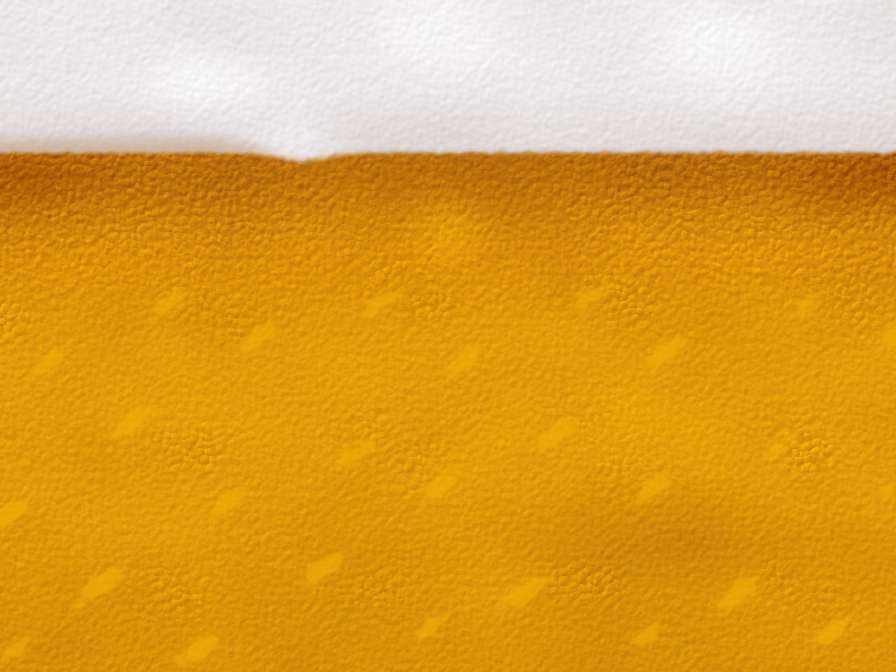
Reproduce this texture procedurally as a WebGL 1 fragment shader.

```glsl
precision highp float;
// Amber liquid behind dew-covered glass, topped by a band of pale foam.
// Smooth colour ramps give the body; embossed gradient noise and cellular
// drops give the dew; skewed lattices scatter gold flecks and drop clusters.

#define FOAM_LINE 0.771
#define FINE_SCALE 105.0
#define DROP_SCALE 78.0
#define DEW_STRENGTH 0.16
#define FLECK_STRENGTH 0.75
#define FOAM_GRAIN 0.05
#define LIGHT_DIR vec2(-0.5, 0.86)

uniform vec2 u_resolution;

vec2 hash2(vec2 p) {
  vec3 q = fract(vec3(p.xyx) * vec3(0.1031, 0.103, 0.0973));
  q += dot(q, q.yzx + 33.33);
  return fract((q.xx + q.yz) * q.zy);
}

float cornerSlope(vec2 cell, vec2 offset) {
  return dot(hash2(cell) * 2.0 - 1.0, offset);
}

float gradientNoise(vec2 p) {
  vec2 i = floor(p), f = fract(p);
  vec2 u = f * f * f * (f * (f * 6.0 - 15.0) + 10.0);
  vec2 e = vec2(1.0, 0.0);
  float low = mix(cornerSlope(i, f), cornerSlope(i + e, f - e), u.x);
  float high = mix(cornerSlope(i + e.yx, f - e.yx), cornerSlope(i + e.xx, f - e.xx), u.x);
  return mix(low, high, u.y);
}

float cloud(vec2 p) {
  float sum = 0.0, weight = 0.6;
  for (int k = 0; k < 4; k++) {
    sum += weight * gradientNoise(p);
    p = p * 2.03 + 17.0;
    weight *= 0.5;
  }
  return sum;
}

float emboss(vec2 p) {
  return gradientNoise(p) - gradientNoise(p + LIGHT_DIR * 0.45);
}

// Signed shading of the nearest round drop, lit along LIGHT_DIR.
float dropRelief(vec2 p) {
  vec2 cell = floor(p), nearest = vec2(2.0);
  for (int y = -1; y <= 1; y++) {
    for (int x = -1; x <= 1; x++) {
      vec2 c = cell + vec2(float(x), float(y));
      vec2 d = p - c - 0.15 - 0.7 * hash2(c);
      if (dot(d, d) < dot(nearest, nearest)) nearest = d;
    }
  }
  float r = length(nearest);
  return dot(nearest, LIGHT_DIR) * 2.2 * smoothstep(0.75, 0.35, r) - 0.35 * smoothstep(0.4, 0.75, r);
}

float glow(vec2 p, vec2 center, vec2 radius) {
  vec2 d = (p - center) / radius;
  return exp(-dot(d, d));
}

// Soft spots on a skewed lattice; slant stretches them up and to the right.
float latticeSpots(vec2 p, vec2 origin, vec2 radius, float slant) {
  vec2 pitch = vec2(0.3125, 0.217);
  vec2 s = vec2(p.x - origin.x + (origin.y - p.y) * 0.16, origin.y - p.y) / pitch;
  vec2 cell = floor(s + 0.5);
  vec2 jitter = hash2(cell + origin * 40.0) - 0.5;
  vec2 d = (s - cell) * pitch * vec2(1.0, -1.0) + jitter * 0.05;
  d.y -= slant * d.x;
  return glow(d, vec2(0.0), radius) * (0.8 + 0.5 * jitter.x);
}

vec3 liquidColor(vec2 p) {
  vec3 col = mix(vec3(0.845, 0.565, 0.035), vec3(0.885, 0.605, 0.035), smoothstep(0.0, 0.4, p.y));
  col = mix(col, vec3(0.85, 0.555, 0.04), smoothstep(0.45, 0.65, p.y));
  col = mix(col, vec3(0.735, 0.435, 0.045), smoothstep(0.61, 0.76, p.y));
  float corners = glow(p, vec2(0.0, 0.74), vec2(0.13, 0.05)) + glow(p, vec2(1.333, 0.73), vec2(0.14, 0.05));
  col -= vec3(0.06, 0.08, 0.02) * corners;
  col += vec3(0.07, 0.08, 0.0) * glow(p, vec2(0.668, 0.66), vec2(0.06, 0.05));
  col -= vec3(0.045, 0.05, 0.0) * glow(p, vec2(1.02, 0.19), vec2(0.14, 0.06));
  col += vec3(0.06, 0.065, 0.0) * cloud(p * vec2(5.0, 7.0));

  // Dew is strongest near the top and inside the drop clusters.
  float body = smoothstep(0.64, 0.57, p.y);
  float upper = smoothstep(0.5, 0.68, p.y) * (0.5 + 0.5 * smoothstep(0.05, 0.35, abs(p.x - 0.667)));
  float cluster = latticeSpots(p, vec2(0.33, 0.545), vec2(0.04, 0.034), 0.0)
                + 0.7 * latticeSpots(p, vec2(0.25, 0.36), vec2(0.035, 0.03), 0.0);
  cluster = min(cluster * body, 1.0);
  float fine = emboss(p * FINE_SCALE) + 0.6 * emboss(p * FINE_SCALE * 1.7 + 9.0);
  float drops = dropRelief(p * DROP_SCALE + gradientNoise(p * 40.0));
  float relief = fine * (0.5 + 0.3 * upper) + drops * (0.14 + 0.3 * upper + 0.5 * cluster);
  col += vec3(1.0, 0.88, 0.12) * relief * DEW_STRENGTH;

  float fleck = latticeSpots(p, vec2(0.243, 0.566), vec2(0.032, 0.02), 0.6)
              + latticeSpots(p, vec2(0.385, 0.476), vec2(0.028, 0.018), 0.6);
  float patchy = smoothstep(0.28, 0.6, fleck + 0.55 * gradientNoise(p * 48.0));
  return mix(col, vec3(0.945, 0.675, 0.035), (patchy * 0.7 + fleck * 0.3) * body * FLECK_STRENGTH);
}

vec3 foamColor(vec2 p) {
  float white = 0.5 + 0.55 * cloud(p * vec2(4.0, 6.0) + 3.0);
  white += 0.6 * glow(p, vec2(1.06, 0.93), vec2(0.11, 0.07)) + 0.4 * glow(p, vec2(0.64, 0.95), vec2(0.12, 0.08));
  white += 0.4 * glow(p, vec2(0.3, 0.88), vec2(0.09, 0.05)) + 0.5 * glow(p, vec2(0.435, 0.785), vec2(0.07, 0.04));
  white -= 0.5 * smoothstep(0.88, FOAM_LINE, p.y);
  vec3 col = mix(vec3(0.875, 0.845, 0.845), vec3(0.965, 0.96, 0.965), clamp(white, 0.0, 1.0));
  return col + FOAM_GRAIN * (emboss(p * 120.0) + 0.6 * emboss(p * 70.0));
}

void main() {
  vec2 p = gl_FragCoord.xy / u_resolution * vec2(4.0 / 3.0, 1.0);
  float bulge = glow(p, vec2(0.45, FOAM_LINE), vec2(0.05, 0.04));
  float edge = FOAM_LINE - 0.008 * bulge + 0.004 * gradientNoise(p * 65.0);
  float haze = smoothstep(edge - 0.004 - 0.008 * bulge, edge + 0.006, p.y);

  // The foam thins to a warm shadow just above the liquid, most at the left.
  vec3 foam = foamColor(p);
  float left = smoothstep(0.46, 0.3, p.x);
  float thin = smoothstep(edge + 0.012 + 0.03 * left, edge, p.y) * (1.0 - 0.8 * bulge);
  foam = mix(foam, vec3(0.77, 0.65, 0.53), thin * (0.5 + 0.25 * left));

  vec3 col = mix(liquidColor(p), foam, haze);
  gl_FragColor = vec4(clamp(col, 0.0, 1.0), 1.0);
}
```
